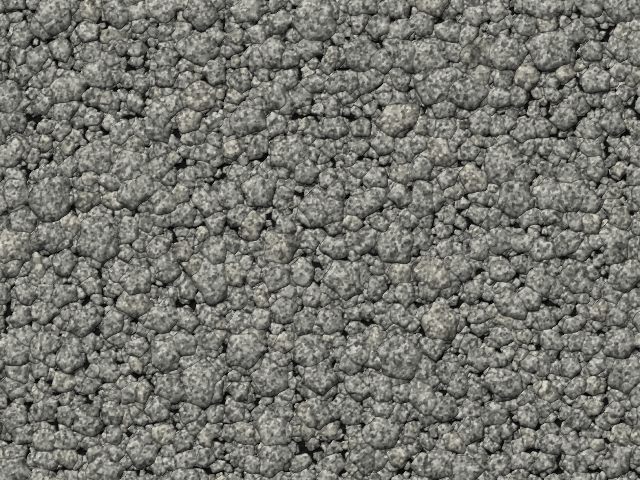
Reproduce this texture procedurally as a Shadertoy shader.

```glsl
// Bed of crushed grey granite: four sizes of rounded, faceted stones are
// scattered on jittered grids and merged by height. The relief is lit from
// above with soft shadows, and cellular grains give the speckled mineral look.

#define STONE_SIZE 0.078    // grid step of the largest stones
#define SIZE_STEP 0.64      // size ratio from one layer to the next
#define BIG_SHARE 0.45      // share of large cells that hold a stone
#define DOME 0.62           // stone height relative to its radius
#define GRAIN_SIZE 0.0046   // size of the mineral grains
#define GRAIN_CONTRAST 0.36
#define SHADOW_REACH 0.008
#define BASE_TONE 0.595
#define LIGHT normalize(vec3(-0.22, 0.58, 0.78))

vec3 hash3(vec2 p) {
    vec3 q = fract(p.xyx * vec3(0.1031, 0.1030, 0.0973));
    q += dot(q, q.yxz + 33.33);
    return fract((q.xxy + q.yzz) * q.zyx);
}

mat2 rotation(float a) {
    float c = cos(a), s = sin(a);
    return mat2(c, s, -s, c);
}

// Rounded five-sided outline: 0 at the centre, 1 on the rim.
float outline(vec2 q, float seed) {
    mat2 turn = rotation(1.2566);
    vec2 facet = vec2(1.0, 0.0);
    float sum = 0.0;
    for (int k = 1; k <= 5; k++) {
        float reach = mix(0.80, 1.12, fract(seed * 17.0 * float(k)));
        sum += pow(max(dot(q, facet) / reach, 0.0001), 10.0);
        facet = turn * facet;
    }
    return pow(sum, 0.1);
}

// Topmost stone at p: height, distance to its rim (0..1), random identity,
// and clearance above the next stone below.
vec4 stones(vec2 p) {
    p += 0.0016 * sin(p.yx * vec2(97.0, 113.0) + 2.0 * sin(p * 71.0));
    vec3 top = vec3(0.0, 1.0, 0.5);
    float below = 0.0;
    float size = STONE_SIZE;
    for (int layer = 0; layer < 4; layer++) {
        vec2 uv = p / size + float(layer) * 19.7;
        vec2 cell = floor(uv);
        for (int j = -1; j <= 1; j++)
        for (int i = -1; i <= 1; i++) {
            vec2 id = cell + vec2(i, j);
            vec3 place = hash3(id + float(layer) * 57.0);
            if (layer == 0 && place.z > BIG_SHARE) continue;
            vec3 form = hash3(id + float(layer) * 31.0 + 211.0);
            float radius = mix(0.42, 0.62, form.x);
            vec2 q = (uv - id - 0.2 - 0.6 * place.xy) / radius;
            if (dot(q, q) > 1.7) continue;
            vec2 local = rotation(6.2832 * form.y) * q;
            local.y *= mix(1.0, 1.4, form.z);
            float d = outline(local, form.x + form.z);
            if (d > 1.0) continue;
            float dome = sqrt(1.0 - d * d * d) + 0.3 * dot(q, form.zy - 0.5);
            float h = size * (0.25 * place.z + DOME * radius * dome);
            if (h > top.x) {
                below = top.x;
                top = vec3(h, d, fract(form.x * 7.0 + place.x));
            } else {
                below = max(below, h);
            }
        }
        size *= SIZE_STEP;
    }
    float clearance = top.x - below;
    // Shallow lumps on the stone faces
    top.x += 0.0005 * sin(p.x * 190.0 + 3.0 * sin(p.y * 83.0))
           + 0.0005 * sin(p.y * 230.0 + 3.0 * sin(p.x * 107.0));
    return vec4(top, clearance);
}

// Cellular grains: random tones of nearby points with softened borders.
float grains(vec2 p) {
    vec2 cell = floor(p);
    float tone = 0.0, total = 0.0;
    for (int j = -1; j <= 1; j++)
    for (int i = -1; i <= 1; i++) {
        vec2 id = cell + vec2(i, j);
        vec3 r = hash3(id + 401.0);
        vec2 q = p - id - r.xy;
        float weight = exp(-8.0 * dot(q, q));
        tone += weight * r.z;
        total += weight;
    }
    return tone / total;
}

vec3 gravel(vec2 p) {
    vec4 stone = stones(p);
    float h = stone.x;

    // Relief lighting
    vec2 e = vec2(0.0015, 0.0);
    vec2 slope = (vec2(stones(p + e.xy).x, stones(p + e.yx).x) - h) / e.x;
    float diffuse = max(dot(normalize(vec3(-slope, 1.0)), LIGHT), 0.0);
    float light = min(0.46 + 0.69 * diffuse, 1.08);

    // Cast shadow, dark crevices and rims
    float blocker = stones(p + normalize(LIGHT.xy) * SHADOW_REACH).x;
    light *= 1.0 - 0.50 * smoothstep(0.001, 0.010, blocker - h - 0.005);
    light *= mix(0.35, 1.0, smoothstep(0.0, 0.008, h));
    light *= 1.0 - 0.30 * smoothstep(0.90, 1.0, stone.y);
    light *= 0.65 + 0.35 * smoothstep(0.0, 0.003, stone.w);

    // Granite: stone tone, fine grain and dark crystals
    float fine = grains(p / GRAIN_SIZE);
    float coarse = grains(p / (GRAIN_SIZE * 1.7) + 37.0 * stone.z);
    float tone = BASE_TONE + 0.05 * (stone.z - 0.5) + GRAIN_CONTRAST * (fine - 0.5);
    tone -= 0.15 * smoothstep(0.56, 0.74, coarse);
    vec3 tint = mix(vec3(1.0, 1.0, 0.955), vec3(1.01, 1.0, 0.93), step(0.88, stone.z));
    return tone * light * tint;
}

void mainImage(out vec4 fragColor, in vec2 fragCoord) {
    // Two diagonal samples smooth the stone edges
    vec2 offset = vec2(0.25, 0.25);
    vec3 color = gravel((fragCoord - offset) / iResolution.y)
               + gravel((fragCoord + offset) / iResolution.y);
    fragColor = vec4(0.5 * color, 1.0);
}
```
